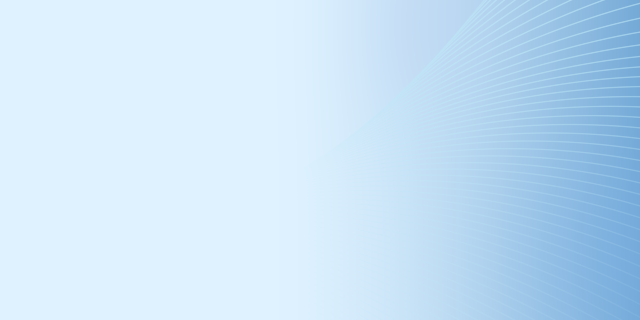
Give the GLSL for this background, as a WebGL 1 fragment shader.

```glsl
precision highp float;

uniform vec2 u_resolution;

const vec3 PALE_SKY = vec3(0.873, 0.948, 1.0);
const vec3 DEEP_BLUE = vec3(0.455, 0.663, 0.84);
const vec3 LAVENDER = vec3(0.74, 0.83, 0.95);
const vec3 CLEAR_BLUE = vec3(0.46, 0.68, 0.90);
const vec3 LINE_COLOR = vec3(0.74, 0.91, 0.97);

const float ASPECT = 2.0;
const float SHADE_START = 0.42;
const float SHADE_POWER = 1.6;

const float FAN_LEFT = 0.911;
const vec3 RIDGE = vec3(0.453, 0.55, 0.60);
const float FAN_BEND = 0.82;
const float LINE_STEP = 0.017;
const float LINE_SPREAD = 0.0013;
const float LINE_HALF_WIDTH = 0.0018;
const int LINE_COUNT = 58;
const float FIRST_LINE = -42.0;

// Soft elliptical spot, 1 at its centre
float glow(vec2 p, vec2 center, vec2 radius) {
  vec2 d = (p - center) / radius;
  return exp(-dot(d, d));
}

vec3 background(vec2 p) {
  float x = p.x / ASPECT;
  float shade = pow(clamp((x - SHADE_START) / (1.0 - SHADE_START), 0.0, 1.0), SHADE_POWER);
  vec3 color = mix(PALE_SKY, DEEP_BLUE, shade);
  color = mix(color, LAVENDER, 0.4 * glow(p, vec2(1.34, 0.92), vec2(0.22, 0.32)));
  return mix(color, CLEAR_BLUE, 0.3 * glow(p, vec2(1.9, 0.2), vec2(0.3, 0.35)));
}

// Coverage of parabolas that each touch the rising ridge at one point
float lineFan(vec2 p, float pixel) {
  float u = p.x - FAN_LEFT;
  float ridge = RIDGE.x + u * (RIDGE.y + u * RIDGE.z);
  float ridgeSlope = RIDGE.y + 2.0 * RIDGE.z * u;
  float uncovered = 1.0;

  for (int i = 0; i < LINE_COUNT; i++) {
    float index = FIRST_LINE + float(i);
    float opening = max(index, 0.0);
    float touch = LINE_STEP * index + LINE_SPREAD * opening * opening;
    float run = u - touch;
    float height = ridge - FAN_BEND * run * run;
    float slope = ridgeSlope - 2.0 * FAN_BEND * run;
    float dist = abs(p.y - height) / sqrt(1.0 + slope * slope);

    float stroke = 1.0 - smoothstep(LINE_HALF_WIDTH - 0.5 * pixel,
                                    LINE_HALF_WIDTH + 0.7 * pixel, dist);
    float leadIn = smoothstep(-0.08, 0.10, run);
    float strength = mix(0.22, 0.62, smoothstep(-0.45, 0.2, touch));
    uncovered *= 1.0 - stroke * leadIn * strength;
  }
  return (1.0 - uncovered) * smoothstep(0.0, 0.45, u);
}

void main() {
  vec2 p = gl_FragCoord.xy / u_resolution * vec2(ASPECT, 1.0);
  float pixel = 1.0 / u_resolution.y;

  vec3 color = background(p);

  // Lines fade out toward the lower right corner
  float cornerFade = 1.0 - 0.6 * glow(p, vec2(2.0, 0.0), vec2(0.5, 0.5));
  color = mix(color, LINE_COLOR, lineFan(p, pixel) * cornerFade);

  gl_FragColor = vec4(color, 1.0);
}
```
